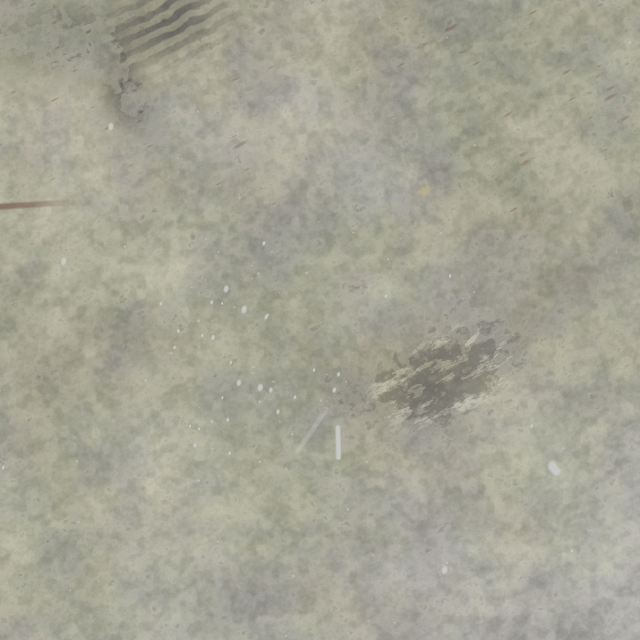
This texture is drawn by a WebGL 2 fragment shader. Its source:

```glsl
#version 300 es
precision highp float;
// Worn concrete floor: warm and grey clouds from layered smooth cellular noise,
// darkened by slanted smears and two scuffed patches, then marked with
// scattered paint specks, short scratches and a few single strokes.
uniform vec2 u_resolution;
out vec4 fragColor;

vec2 hash2(vec2 p) {
    vec3 q = fract(p.xyx * vec3(0.1031, 0.1030, 0.0973));
    q += dot(q, q.yzx + 33.33);
    return fract((q.xx + q.yz) * q.zy);
}

// Cellular noise with cell values blended by distance to their points
float cells(vec2 p) {
    vec2 base = floor(p);
    float sum = 0.0, total = 0.0;
    for (int y = -1; y <= 1; y++)
    for (int x = -1; x <= 1; x++) {
        vec2 id = base + vec2(x, y);
        vec2 d = id + 0.2 + 0.6 * hash2(id) - p;
        float weight = exp(-6.0 * dot(d, d));
        sum += weight * hash2(id + 57.0).x;
        total += weight;
    }
    return sum / total;
}

// Layered noise, centred on zero
float layers(vec2 p) {
    float sum = 0.0, gain = 0.5;
    for (int i = 0; i < 4; i++) {
        sum += gain * (cells(p) - 0.5);
        p = mat2(1.6, 1.2, -1.2, 1.6) * p + 11.0;
        gain *= 0.6;
    }
    return sum;
}

// Coordinates whose x axis points along the given angle
vec2 tilt(vec2 p, float angle) {
    float c = cos(angle), s = sin(angle);
    return mat2(c, -s, s, c) * p;
}

float blob(vec2 p, vec2 centre, vec2 radius, float angle) {
    vec2 q = tilt(p - centre, angle) / radius;
    return exp(-dot(q, q));
}

float stroke(vec2 p, vec2 a, vec2 b, float width) {
    vec2 d = b - a;
    float t = clamp(dot(p - a, d) / dot(d, d), 0.0, 1.0);
    return 1.0 - smoothstep(width * 0.4, width * 1.4, length(p - a - t * d));
}

// Rounded marks, one per grid cell, kept with the given chance
float marks(vec2 p, float chance) {
    vec2 id = floor(p), r = hash2(id + 19.0);
    float size = mix(0.1, 0.28, r.y * r.y);
    float d = length(fract(p) - 0.35 - 0.3 * hash2(id));
    return step(r.x, chance) * (1.0 - smoothstep(size * 0.4, size * 1.2, d));
}

void main() {
    vec2 uv = gl_FragCoord.xy / u_resolution;
    vec2 slant = tilt(uv, 0.5);
    float cloud = layers(uv * 4.0 + 3.0);
    float mottle = layers(uv * 17.0);
    float grain = layers(uv * 75.0);
    float streak = layers(slant * vec2(20.0, 60.0));
    vec2 bent = uv + vec2(0.06 * cloud, 0.03 * mottle);

    // Grey smears
    float smear = blob(bent, vec2(0.76, 0.52), vec2(0.26, 0.075), 0.45)
        + 0.9 * blob(bent, vec2(0.46, 0.62), vec2(0.22, 0.055), 0.6)
        + 0.9 * blob(bent, vec2(0.45, 0.42), vec2(0.15, 0.07), 0.6)
        + 1.1 * blob(bent, vec2(0.27, 0.77), vec2(0.14, 0.035), -0.9)
        + 0.6 * blob(bent, vec2(0.42, 0.07), vec2(0.32, 0.035), 0.3);
    smear *= 0.85 + 1.2 * mottle + 1.2 * streak;
    float light = 0.652 + 0.14 * cloud + 0.12 * mottle + 0.14 * grain
        + 0.07 * streak - 0.055 * smear;

    // Scuffed patch with pale scrapes
    float patchMask = blob(uv, vec2(0.69, 0.41), vec2(0.11, 0.058), 0.42);
    float scuff = smoothstep(0.25, 0.8, patchMask + 1.2 * grain + 0.7 * streak);
    float scrape = smoothstep(0.06, 0.2, layers(tilt(uv, 0.5) * vec2(35.0, 110.0) + 31.0));
    light += 0.11 * scrape * smoothstep(0.1, 0.5, patchMask) - 0.16 * scuff;

    // Ribbed dark stain in the upper left corner
    float stain = blob(bent, vec2(0.12, 0.95), vec2(0.15, 0.06), 0.1)
        + blob(bent, vec2(0.21, 0.86), vec2(0.035, 0.07), 0.2);
    stain *= 0.3 + 0.7 * smoothstep(-0.1, 0.14, mottle + 0.6 * grain + 0.5 * streak);
    float ribs = 0.5 + 0.5 * sin(tilt(uv, 0.45).y * 290.0 + 5.0 * mottle + 5.0 * cloud);
    float ribbed = blob(uv, vec2(0.27, 0.97), vec2(0.085, 0.065), 0.45);
    light -= 0.2 * stain + ribbed * (0.08 + 0.15 * smoothstep(0.25, 0.8, ribs));
    light = max(light, 0.3 + 0.3 * grain);

    // Warm and cool tint, with brown patches
    float warm = 0.5 + 0.6 * (uv.y - 0.5) - 0.4 * (uv.x - 0.4)
        + 1.9 * layers(uv * 3.0 + 40.0) + 1.2 * mottle - 0.5 * smear;
    warm = clamp(warm, 0.0, 1.0) * smoothstep(0.4, 0.6, light);
    float brown = smoothstep(-0.1, 0.2, layers(uv * 6.0 + 70.0) + 0.6 * grain - 0.1 * smear);
    vec3 color = vec3(light + 0.008 * brown, light - 0.003 * brown,
        light - mix(0.026, 0.078, warm));

    // Short brown scratches, denser towards the top
    float scratches = marks(slant * vec2(18.0, 75.0), 0.18 * smoothstep(0.55, 0.95, uv.y));
    color -= scratches * vec3(0.07, 0.11, 0.11) * smoothstep(-0.15, 0.1, grain);
    float rust = stroke(uv, vec2(-0.02, 0.676), vec2(0.13, 0.685), 0.005);
    color = mix(color, vec3(0.47, 0.36, 0.31), 0.7 * rust * smoothstep(0.15, 0.0, uv.x));

    // Paint: pale specks in clusters, single strokes, yellow dabs
    float cluster = blob(uv, vec2(0.33, 0.52), vec2(0.09, 0.05), 0.7)
        + blob(uv, vec2(0.4, 0.36), vec2(0.11, 0.045), 0.3);
    float paint = marks(tilt(uv, 1.3) * vec2(36.0, 54.0), 0.006 + 0.45 * cluster);
    paint = max(paint, 0.6 * marks(uv * 95.0 + 8.0, 0.006 + 0.12 * cluster));
    paint = max(paint, stroke(uv, vec2(0.529, 0.285), vec2(0.528, 0.332), 0.004));
    paint = max(paint, 0.4 * stroke(uv, vec2(0.465, 0.295), vec2(0.51, 0.36), 0.004));
    paint = max(paint, stroke(bent, vec2(0.872, 0.275), vec2(0.88, 0.27), 0.007));
    color = mix(color, vec3(0.79, 0.8, 0.79), 0.9 * paint);
    float dabs = stroke(uv, vec2(0.61, 0.67), vec2(0.7, 0.725), 0.007);
    color = mix(color, vec3(0.73, 0.69, 0.5), 0.7 * dabs * smoothstep(-0.04, 0.12, mottle + grain));

    fragColor = vec4(clamp(color, 0.0, 1.0), 1.0);
}
```
